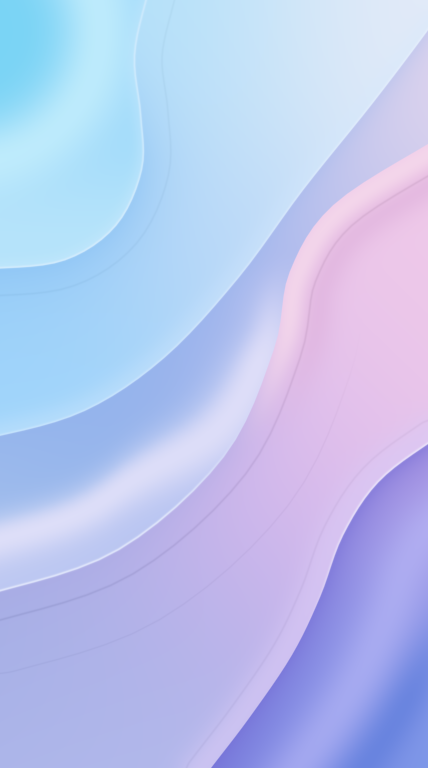
A WebGL 2 fragment shader for this background:

```glsl
#version 300 es
precision highp float;
// Soft pastel sheets that overlap along four flowing curved edges.
// Each edge is a signed distance to a Catmull-Rom curve; each sheet is a
// blend of placed colours, with folds, shadows and rims shaped by distance.
uniform vec2 u_resolution;
out vec4 outColor;

const float ASPECT = 0.56;

// Edges run from the upper right to the lower left.
const vec2 POOL_EDGE[9] = vec2[9](
  vec2(.215, 1.078), vec2(.194, 1.007), vec2(.177, .928), vec2(.185, .850), vec2(.186, .779),
  vec2(.152, .706), vec2(.085, .661), vec2(-.007, .650), vec2(-.091, .651));
const vec2 SKY_EDGE[9] = vec2[9](
  vec2(.625, 1.052), vec2(.564, .966), vec2(.488, .866), vec2(.397, .753), vec2(.312, .638),
  vec2(.215, .534), vec2(.111, .465), vec2(-.007, .431), vec2(-.104, .417));
const vec2 PINK_EDGE[9] = vec2[9](
  vec2(.651, .863), vec2(.566, .816), vec2(.436, .733), vec2(.379, .646), vec2(.358, .544),
  vec2(.293, .405), vec2(.156, .284), vec2(-.007, .228), vec2(-.117, .206));
const vec2 VIOLET_EDGE[9] = vec2[9](
  vec2(.651, .479), vec2(.566, .426), vec2(.495, .372), vec2(.449, .303), vec2(.419, .223),
  vec2(.382, .147), vec2(.326, .065), vec2(.270, -.008), vec2(.221, -.074));

vec2 spline(vec2 a, vec2 b, vec2 c, vec2 d, float t) {
  return b + 0.5 * t * (c - a + t * (2.0 * a - 5.0 * b + 4.0 * c - d + t * (3.0 * (b - c) + d - a)));
}

// Signed distance to a curve, positive on its lower right side.
float edgeDistance(vec2 p, vec2 k[9]) {
  const int STEPS = 6;
  float best = 1e3, side = 1.0;
  vec2 a = k[1];
  for (int i = 0; i < 6; i++) {
    for (int j = 1; j <= STEPS; j++) {
      vec2 b = spline(k[i], k[i + 1], k[i + 2], k[i + 3], float(j) / float(STEPS));
      vec2 ab = b - a, ap = p - a;
      vec2 gap = ap - ab * clamp(dot(ap, ab) / dot(ab, ab), 0.0, 1.0);
      float d2 = dot(gap, gap);
      if (d2 < best) {
        best = d2;
        side = ab.x * ap.y - ab.y * ap.x < 0.0 ? -1.0 : 1.0;
      }
      a = b;
    }
  }
  return side * sqrt(best);
}

// Smooth blend of five colours by nearness to their places.
vec3 wash(vec2 p, vec2 place[5], vec3 tint[5]) {
  vec4 sum = vec4(0.0);
  for (int i = 0; i < 5; i++) {
    vec2 q = p - place[i];
    sum += vec4(tint[i], 1.0) * exp(-25.0 * dot(q, q));
  }
  return sum.rgb / sum.a;
}

float bell(float x, float center, float width) {
  float t = (x - center) / width;
  return exp(-t * t);
}

// Shadow that fades away on the positive side of an edge.
float shade(float d, float reach) { return exp(-max(d, 0.0) / reach); }

vec3 poolSheet(vec2 p, float d) {
  float r = length(p - vec2(-.04, .96));
  vec3 c = mix(vec3(.48, .83, .96), vec3(.64, .86, .98), smoothstep(.06, .21, r));
  c = mix(c, vec3(.71, .89, .98), smoothstep(.84, .68, p.y));
  c = mix(c, vec3(.78, .94, .99), .75 * bell(r, .17, .045));
  return mix(c, vec3(.78, .91, .99), .4 * bell(d, 0.0, .012));
}

vec3 skySheet(vec2 p, float dPool, float d) {
  vec3 c = wash(p,
    vec2[5](vec2(.03, .60), vec2(.03, .47), vec2(.22, .95), vec2(.27, .68), vec2(.48, .93)),
    vec3[5](vec3(.57, .79, .97), vec3(.66, .86, .99), vec3(.69, .88, .98), vec3(.75, .85, .97), vec3(.90, .92, .97)));
  c = mix(c, vec3(.53, .75, .95), .55 * shade(dPool, .035) * smoothstep(1.0, .72, p.y));
  c -= .025 * bell(dPool, .035, .0015);
  return mix(c, vec3(.83, .91, .99), .35 * bell(d, 0.0, .022));
}

vec3 blueSheet(vec2 p, float dSky, float d) {
  vec3 c = wash(p,
    vec2[5](vec2(.55, .88), vec2(.42, .74), vec2(.30, .58), vec2(.13, .43), vec2(.03, .26)),
    vec3[5](vec3(.91, .85, .93), vec3(.72, .75, .93), vec3(.64, .71, .93), vec3(.55, .69, .92), vec3(.66, .76, .93)));
  c = mix(c, vec3(.56, .70, .93), .3 * shade(dSky, .02));
  float low = smoothstep(.68, .52, p.y);
  float fold = mix(-.066, -.012, smoothstep(.15, .36, p.x));
  c = mix(c, vec3(.81, .81, .96), .6 * low * smoothstep(fold - .03, fold, d));
  return mix(c, vec3(.91, .90, .98), .75 * low * bell(d, fold, .03));
}

vec3 pinkSheet(vec2 p, float dPink, float d) {
  vec3 c = wash(p,
    vec2[5](vec2(.53, .58), vec2(.39, .44), vec2(.27, .27), vec2(.08, .17), vec2(.14, .03)),
    vec3[5](vec3(.94, .79, .91), vec3(.87, .74, .93), vec3(.77, .70, .92), vec3(.62, .67, .89), vec3(.71, .74, .93)));
  float high = smoothstep(.40, .60, p.y);
  c = mix(c, vec3(.66, .66, .89), .45 * (1.0 - high) * shade(dPink, .03));
  c = mix(c, vec3(.87, .69, .86), .6 * high * bell(dPink, .045, .025));
  c = mix(c, vec3(.96, .85, .92), .8 * high * bell(dPink, .012, .018));
  c -= .05 * bell(dPink, .036, .0015) + .025 * bell(dPink, .105, .0012) * (1.0 - high);
  c = mix(c, vec3(.85, .79, .96), .6 * bell(d, -.008, .028));
  return c - .03 * bell(d, -.027, .0015);
}

vec3 violetSheet(vec2 p, float d) {
  vec3 c = wash(p,
    vec2[5](vec2(.54, .35), vec2(.44, .23), vec2(.32, .02), vec2(.42, .09), vec2(.55, .04)),
    vec3[5](vec3(.74, .63, .90), vec3(.57, .55, .89), vec3(.44, .44, .84), vec3(.58, .62, .93), vec3(.43, .62, .92)));
  c = mix(c, vec3(.73, .73, .97), .6 * bell(d, .09, .04));
  c = mix(c, vec3(.37, .49, .86), .7 * bell(d, .16, .03) * smoothstep(.25, .08, p.y));
  return mix(c, vec3(.45, .42, .83), .6 * shade(d, .025));
}

void main() {
  vec2 p = gl_FragCoord.xy / u_resolution * vec2(ASPECT, 1.0);
  float soft = 0.8 / u_resolution.y;
  float dPool = edgeDistance(p, POOL_EDGE);
  float dSky = edgeDistance(p, SKY_EDGE);
  float dPink = edgeDistance(p, PINK_EDGE);
  float dViolet = edgeDistance(p, VIOLET_EDGE);

  // Stack the sheets from the upper left to the lower right.
  vec3 c = poolSheet(p, dPool);
  c = mix(c, skySheet(p, dPool, dSky), smoothstep(-soft, soft, dPool));
  c = mix(c, blueSheet(p, dSky, dPink), smoothstep(-soft, soft, dSky));
  c = mix(c, pinkSheet(p, dPink, dViolet), smoothstep(-soft, soft, dPink));
  c = mix(c, violetSheet(p, dViolet), smoothstep(-soft, soft, dViolet));

  // Fine bright rims where sheets end.
  float rims = .35 * bell(dPool, -.001, .0016) + .25 * bell(dSky, -.001, .0016)
    + .6 * bell(dPink, -.001, .0016) * smoothstep(.46, .32, p.y)
    + .5 * bell(dViolet, -.001, .0016) * smoothstep(.15, .35, p.y);
  outColor = vec4(mix(c, vec3(.95, .96, 1.0), rims), 1.0);
}
```
